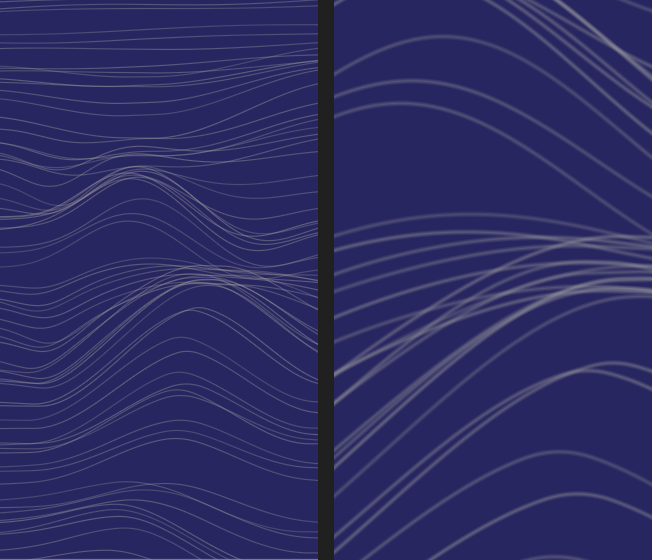
Left, the full canvas; right, a detail of the centre.
Give the GLSL for this background, as a WebGL 1 fragment shader.

```glsl
precision highp float;
// Thin pale contour lines flowing across a flat indigo field.
// Each line is a height curve: an uneven base level lifted by hills and
// dips that fade in and out with level, drawn by its distance to the pixel.

uniform vec2 u_resolution;

const int LINE_COUNT = 71;
const float LINE_RADIUS = 0.00195;
const float LINE_OPACITY = 0.39;
const float EDGE_WIDTH = 0.002;
const vec3 FIELD_COLOR = vec3(0.158, 0.150, 0.376);
const vec3 LINE_COLOR = vec3(0.62, 0.62, 0.63);

float hash(float n) {
  return fract(sin(n * 127.1 + 3.7) * 43758.5453);
}

float bell(float x, float center, float width) {
  float d = (x - center) / width;
  return exp(-d * d);
}

// Broad hill with an early rise; higher levels hold their crest longer.
float domeProfile(float x, float level) {
  float fallStart = 0.56 + 1.0 * clamp(level - 0.25, -0.05, 0.2);
  float rise = smoothstep(0.10, 0.62, x);
  return rise * (1.0 - 0.8 * smoothstep(fallStart, fallStart + 0.46, x));
}

// Vertical lift of the terrain at position x for a line of the given level.
float terrainLift(float x, float level) {
  float valley = 0.100 * smoothstep(0.48, 1.08, x)
               - 0.034 * smoothstep(-0.05, 0.38, x);
  float hollow = -0.048 * bell(x, 0.19, 0.14)
               + 0.020 * bell(x, 0.44, 0.18);
  float ridge = 0.092 * bell(x, 0.42, 0.22)
              - 0.040 * bell(x, 0.80, 0.18);
  float dip = -0.030 * bell(x, 0.13, 0.12);
  float dome = 0.178 * domeProfile(x, level);
  float swell = 0.030 * bell(x, 0.55, 0.28);
  float slide = 0.036 * bell(x, 0.36, 0.24)
              - 0.095 * smoothstep(0.36, 0.95, x);

  return valley * bell(level, 0.79, 0.085)
       + hollow * bell(level, 0.68, 0.06)
       + ridge * bell(level, 0.575, 0.08)
       + dip * bell(level, 0.41, 0.08)
       + dome * bell(level, 0.30, 0.135)
       + swell * bell(level, 0.14, 0.07)
       + slide * bell(level, 0.03, 0.075)
       + 0.016 * (x - 0.5) * smoothstep(0.8, 1.0, level);
}

// Base level of a line, with gathered and sparse stretches.
float baseLevel(float seed) {
  float jitter = 1.2 * (hash(seed) - 0.5);
  float level = mix(-0.06, 1.02, (seed + 0.5 + jitter) / float(LINE_COUNT));
  return level + 0.012 * sin(level * 47.0);
}

// Height of one line; its own seed shifts and bends it so neighbours cross.
float lineHeight(float x, float level, float seed) {
  float shapeLevel = level + 0.045 * (hash(seed + 11.0) - 0.5);
  float shiftedX = x + 0.06 * (hash(seed + 23.0) - 0.5);
  float phase = 6.2832 * hash(seed + 37.0);
  float bend = 0.0035 * sin(x * (4.0 + 3.0 * hash(seed + 51.0)) + phase);
  return level + terrainLift(shiftedX, shapeLevel) + bend;
}

// Soft coverage of a line, measured across its slope.
float lineCoverage(vec2 uv, float level, float seed, float aspect, float radius) {
  float dx = 0.004;
  float height = lineHeight(uv.x, level, seed);
  float slope = (lineHeight(uv.x + dx, level, seed) - height) / (dx * aspect);
  float dist = abs(uv.y - height) / sqrt(1.0 + slope * slope);
  return clamp(1.0 - dist / radius, 0.0, 1.0);
}

// Ink strength of a line, which swells and fades along its length.
float lineOpacity(float x, float seed) {
  float fade = sin(x * 9.0 + 6.2832 * hash(seed + 83.0));
  return LINE_OPACITY * (mix(0.82, 1.18, hash(seed + 67.0)) + 0.1 * fade);
}

void main() {
  vec2 uv = gl_FragCoord.xy / u_resolution;
  float aspect = u_resolution.x / u_resolution.y;
  float pixel = 1.0 / u_resolution.y;
  float radius = max(LINE_RADIUS, pixel);

  // Layer the translucent lines, keeping what remains of the field.
  float fieldLeft = 1.0;
  for (int i = 0; i < LINE_COUNT; i++) {
    float seed = float(i);
    float coverage = lineCoverage(uv, baseLevel(seed), seed, aspect, radius);
    fieldLeft *= 1.0 - lineOpacity(uv.x, seed) * coverage;
  }

  // Pale hairline along the bottom edge.
  float edge = clamp((EDGE_WIDTH - uv.y) / pixel + 0.5, 0.0, 1.0);
  fieldLeft *= 1.0 - 0.7 * edge;

  gl_FragColor = vec4(mix(LINE_COLOR, FIELD_COLOR, fieldLeft), 1.0);
}
```
